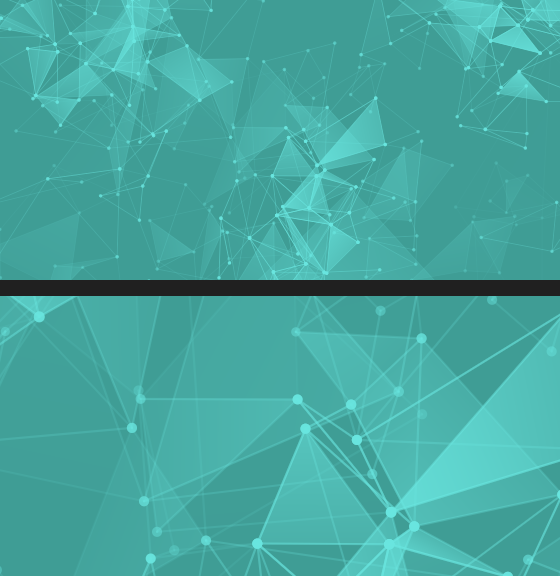
Top: the whole. Bottom: its middle third, enlarged.
A Shadertoy shader for this background:

```glsl
// Teal network background: glowing nodes joined by thin lines and translucent facets.
// Rotated jittered grids of growing size are layered; hubs in some cells open fans of
// triangles, crowded around zigzag clusters and thinned by gradient noise.

vec2 hash2(vec2 p) {
    vec3 q = fract(p.xyx * vec3(0.1031, 0.1030, 0.0973));
    q += dot(q, q.yzx + 33.33);
    return fract((q.xx + q.yz) * q.zy);
}

float cornerSlope(vec2 corner, vec2 offset) {
    return dot(hash2(corner + 71.0) * 2.0 - 1.0, offset);
}

float gradientNoise(vec2 p) {
    vec2 i = floor(p), f = fract(p), e = vec2(1.0, 0.0);
    vec2 w = f * f * f * (f * (f * 6.0 - 15.0) + 10.0);
    return mix(mix(cornerSlope(i, f), cornerSlope(i + e, f - e), w.x),
               mix(cornerSlope(i + e.yx, f - e.yx), cornerSlope(i + 1.0, f - 1.0), w.x), w.y);
}

float cross2(vec2 a, vec2 b) { return a.x * b.y - a.y * b.x; }

float segmentDistance(vec2 p, vec2 a, vec2 b) {
    vec2 ap = p - a, ab = b - a;
    return length(ap - ab * clamp(dot(ap, ab) / max(dot(ab, ab), 1e-6), 0.0, 1.0));
}

// Smooth-edged coverage of a shape from its signed distance
float cover(float d, float pixel) { return clamp(0.5 - d / pixel, 0.0, 1.0); }

// Triangle coverage, brightest at corner a and fading toward the far side
float facet(vec2 p, vec2 a, vec2 b, vec2 c, float pixel) {
    float area = cross2(b - a, c - a);
    if (abs(area) < 1e-5) return 0.0;
    float v = cross2(p - a, c - a) / area, w = cross2(b - a, p - a) / area;
    vec3 bary = vec3(1.0 - v - w, v, w);
    vec3 inset = bary * abs(area) / vec3(length(c - b), length(c - a), length(b - a));
    float edge = min(inset.x, min(inset.y, inset.z));
    return cover(-edge, pixel) * mix(0.5, 1.0, clamp(bary.x, 0.0, 1.0));
}

// Share of cells holding a hub near this place
float crowding(vec2 p) {
    float amount = 0.07 + 0.4 * gradientNoise(p * 2.6 + 4.0);
    for (int i = 0; i < 3; i++) {
        vec2 center = vec2(0.42 + 0.7 * float(i), i == 1 ? 0.22 : 0.88);
        vec2 d = p - center;
        amount += 0.8 * exp(-15.0 * dot(d, d));
    }
    return clamp(amount, 0.05, 0.85);
}

vec2 nodeAt(vec2 cell, float layer, mat2 toCanvas) {
    return toCanvas * (cell + 0.05 + 0.9 * hash2(cell + 37.0 * layer));
}

// Neighbouring cell in one of eight directions
vec2 compass(float k) {
    return round(1.2 * vec2(cos(k * 0.7854), sin(k * 0.7854)));
}

// Light passing one grid layer without being scattered
float layerClearness(vec2 p, float layer, float pixel) {
    float size = 0.115 + 0.045 * layer, turn = 0.6 + 1.1 * layer;
    mat2 toCanvas = size * mat2(cos(turn), sin(turn), -sin(turn), cos(turn));
    vec2 home = floor(inverse(toCanvas) * p);
    float clear = 1.0;
    for (int y = -1; y <= 1; y++)
    for (int x = -1; x <= 1; x++) {
        vec2 cell = home + vec2(x, y);
        vec2 pick = hash2(cell + vec2(5.0, 53.0 + 19.0 * layer));
        vec2 hub = nodeAt(cell, layer, toCanvas);
        float crowd = crowding(hub);
        if (pick.x > crowd) continue;
        float glow = mix(0.2, 1.3, pick.y) * mix(0.6, 1.2, crowd) * (1.0 - 0.18 * layer);
        glow = min(glow, 1.0);
        float dots = length(p - hub) - 0.0068 * mix(0.75, 1.0, pick.y);
        float direction = floor(pick.x * 977.0);
        vec2 previous = hub;

        // Fan of spokes with facets between them
        for (int j = 0; j < 4; j++) {
            vec2 roll = hash2(cell + vec2(11.0 * float(j) + 3.0, 91.0 + 23.0 * layer));
            direction += roll.y < 0.7 ? 1.0 : 2.0;
            vec2 tip = nodeAt(cell + compass(direction), layer, toCanvas);
            float fill = 0.95 * smoothstep(0.55, 0.95, roll.x);
            if (j > 0) {
                clear *= 1.0 - glow * fill * facet(p, hub, previous, tip, pixel);
                float rim = segmentDistance(p, previous, tip) - 0.0012;
                clear *= 1.0 - 0.45 * glow * cover(rim, pixel);
            }
            float spoke = segmentDistance(p, hub, tip) - 0.0013;
            clear *= 1.0 - 0.62 * glow * cover(spoke, pixel);
            dots = min(dots, length(p - tip) - 0.006);
            previous = tip;
        }
        clear *= 1.0 - min(0.1 + 0.95 * glow, 0.95) * cover(dots, pixel);
    }
    return clear;
}

void mainImage(out vec4 fragColor, in vec2 fragCoord) {
    vec2 p = fragCoord / iResolution.y;
    float pixel = 1.0 / iResolution.y, clear = 1.0;
    for (int layer = 0; layer < 4; layer++)
        clear *= layerClearness(p, float(layer), pixel);
    vec3 teal = vec3(0.248, 0.615, 0.585), aqua = vec3(0.41, 0.9, 0.875);
    fragColor = vec4(mix(aqua, teal, clear), 1.0);
}
```
